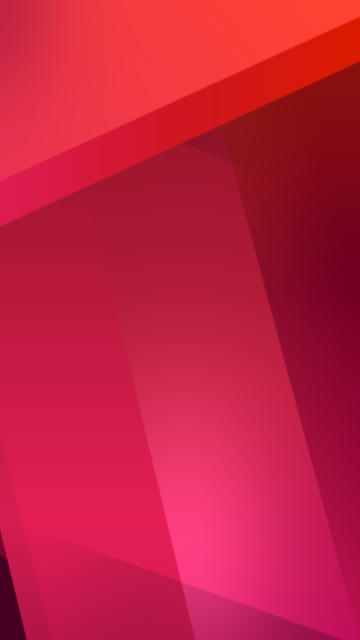
A Shadertoy shader for this background:

```glsl
// Antialiased half plane: 1 on the left of the direction a -> b
float leftOf(vec2 p, vec2 a, vec2 b) {
    vec2 dir = normalize(b - a);
    vec2 rel = p - a;
    float d = dir.x * rel.y - dir.y * rel.x;
    float w = max(fwidth(d), 1e-5);
    return smoothstep(-w, w, d);
}

// Smooth elliptical falloff around a centre
float glow(vec2 p, vec2 centre, vec2 radius) {
    vec2 q = (p - centre) / radius;
    return exp(-dot(q, q));
}

// Three colour stops at t = 0, mid and 1
vec3 ramp(float t, float mid, vec3 low, vec3 middle, vec3 high) {
    vec3 c = mix(low, middle, clamp(t / mid, 0.0, 1.0));
    return mix(c, high, clamp((t - mid) / (1.0 - mid), 0.0, 1.0));
}

vec3 leftPanel(vec2 p) {
    vec3 c = ramp(p.y / 0.72, 0.28, vec3(0.86, 0.10, 0.34),
                  vec3(0.89, 0.12, 0.33), vec3(0.64, 0.085, 0.19));
    float strip = 1.0 - leftOf(p, vec2(0.0, 0.323), vec2(0.144, 0.0));
    return c * (1.0 - 0.06 * strip);
}

vec3 middlePanel(vec2 p) {
    vec3 c = ramp(p.y / 0.8, 0.5, vec3(0.74, 0.05, 0.34),
                  vec3(0.73, 0.11, 0.24), vec3(0.61, 0.08, 0.165));
    return c + vec3(0.26, 0.17, 0.20) * glow(p, vec2(0.51, 0.14), vec2(0.29, 0.26));
}

vec3 rightPanel(vec2 p) {
    vec3 c = ramp(p.y / 0.9, 0.6, vec3(0.68, 0.03, 0.29),
                  vec3(0.48, 0.005, 0.14), vec3(0.54, 0.06, 0.05));
    float nearBand = 1.0 - smoothstep(0.6, 0.95, p.x + 0.4 * (p.y - 0.7));
    c += vec3(0.08, 0.05, 0.03) * nearBand;
    return c - vec3(0.04, 0.01, 0.0) * glow(p, vec2(1.0, 0.62), vec2(0.3, 0.12));
}

vec3 topPanel(vec2 p) {
    vec3 c = mix(vec3(0.92, 0.20, 0.32), vec3(1.0, 0.26, 0.19),
                 clamp(0.75 * p.x + 1.0 * (p.y - 0.72), 0.0, 1.0));
    return c - vec3(0.19, 0.08, 0.03) * glow(p, vec2(-0.03, 1.0), vec2(0.2, 0.16));
}

void mainImage(out vec4 fragColor, in vec2 fragCoord) {
    vec2 p = fragCoord / iResolution.xy;

    // Slanted vertical panels
    vec3 col = leftPanel(p);
    col = mix(col, middlePanel(p), leftOf(p, vec2(0.243, 0.703), vec2(0.542, 0.0)));
    col = mix(col, rightPanel(p), leftOf(p, vec2(0.616, 0.802), vec2(0.9375, 0.1276)));

    // Soft shadow tucked under the ribbon
    float shadow = leftOf(p, vec2(0.509, 0.776), vec2(0.787, 0.711));
    col *= 1.0 - 0.10 * shadow * (1.0 - smoothstep(0.5, 0.85, p.x));

    // Lower fold, darkening downwards and fading to the left
    float fold = 1.0 - leftOf(p, vec2(0.185, 0.155), vec2(0.954, 0.0));
    float depth = max(0.155 - 0.2016 * (p.x - 0.185) - p.y, 0.0);
    float reach = smoothstep(0.05, 0.45, p.x);
    float foldShade = mix(0.8 * depth, 0.13 + 0.7 * depth, reach);
    foldShade += 0.08 * smoothstep(0.6, 0.85, p.x);
    col *= 1.0 - fold * foldShade;

    // Dark corner wedge with a lighter tip
    float wedge = 1.0 - leftOf(p, vec2(0.0, 0.173), vec2(0.074, 0.0));
    float tip = leftOf(p, vec2(0.0, 0.133), vec2(0.035, 0.120));
    vec3 wedgeColor = mix(vec3(0.27, 0.0, 0.13), vec3(0.47, 0.02, 0.19), tip);
    col = mix(col, wedgeColor, wedge);

    // Diagonal ribbon and the bright panel above it
    vec3 ribbon = ramp(p.x, 0.5, vec3(0.87, 0.11, 0.33),
                       vec3(0.81, 0.085, 0.13), vec3(0.86, 0.10, 0.0));
    col = mix(col, ribbon, leftOf(p, vec2(0.0, 0.646), vec2(1.0, 0.904)));
    col = mix(col, topPanel(p), leftOf(p, vec2(0.0, 0.717), vec2(1.0, 0.974)));

    fragColor = vec4(clamp(col, 0.0, 1.0), 1.0);
}
```
